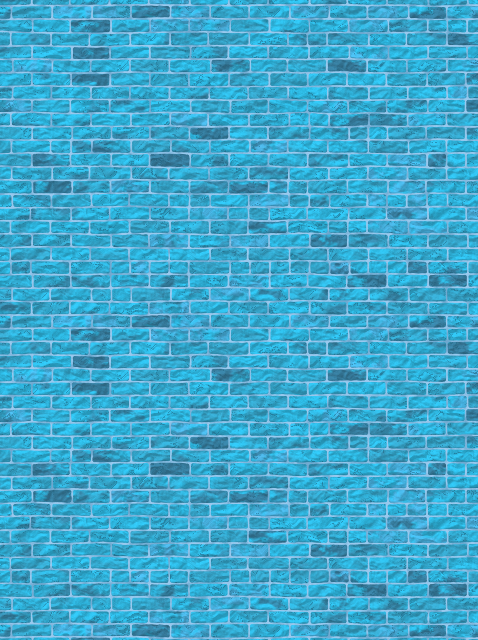
Write a WebGL 2 fragment shader that draws this texture.

```glsl
#version 300 es
precision highp float;
// Weathered blue brick wall in running bond. Lengths are measured in courses;
// each brick is a box distance with rough edges, tinted by hash and noise.
// Tints and joints recur every BLOCK courses, with one patched seam course.

uniform vec2 u_resolution;
out vec4 fragColor;

const float COURSES = 47.6;        // courses over the canvas height
const float COURSE_SHIFT = 0.19;   // height of the lowest bed joint
const float BRICK_LENGTH = 2.945;  // brick pitch in courses
const float BOND_SHIFT = 0.79;     // first head joint, in bricks
const float BLOCK = 23.0;          // courses before the wall recurs
const float SEAM = 4.0;            // index of the patched course
const float JOINT_HALF = 0.062;    // half the mortar width
const float ROUGHNESS = 0.075;     // raggedness of brick edges
const float JOINT_JITTER = 0.07;   // sideways drift of head joints
const float SPLIT_CHANCE = 0.05;   // bricks cut into two halves
const float DARK_CHANCE = 0.08;    // heavily burnt bricks

const vec3 BRIGHT = vec3(0.175, 0.705, 0.865);
const vec3 TEAL   = vec3(0.205, 0.625, 0.765);
const vec3 BURNT  = vec3(0.21, 0.46, 0.585);
const vec3 PALE   = vec3(0.31, 0.68, 0.87);
const vec3 MORTAR = vec3(0.60, 0.79, 0.935);
const vec3 GRIME  = vec3(0.43, 0.66, 0.81);
const vec3 SHADOW = vec3(0.12, 0.37, 0.48);

float hash(vec2 p) {
    vec3 a = fract(vec3(p.xyx) * vec3(0.1031, 0.1030, 0.0973));
    a += dot(a, a.yzx + 33.33);
    return fract((a.x + a.y) * a.z);
}

float noise(vec2 p) {
    vec2 i = floor(p), f = fract(p);
    f = f * f * (3.0 - 2.0 * f);
    return mix(mix(hash(i), hash(i + vec2(1, 0)), f.x),
               mix(hash(i + vec2(0, 1)), hash(i + vec2(1, 1)), f.x), f.y);
}

float fbm(vec2 p) {
    float sum = 0.0, gain = 0.53;
    for (int k = 0; k < 4; k++) {
        sum += gain * noise(p);
        p = p * 2.03 + 17.1;
        gain *= 0.5;
    }
    return sum;
}

// Position of head joint i in a course, in bricks
float headJoint(float i, float course) {
    return i + JOINT_JITTER * (hash(vec2(i + 61.0, course * 3.0 + 7.0)) - 0.5);
}

// Folded clay surface, creased along slanted lines
float clayHeight(vec2 p) {
    vec2 q = vec2(p.x * 1.3 + p.y * 0.9, p.y * 2.6 - p.x * 0.5);
    return fbm(q + 1.2 * noise(p * 1.7));
}

void main() {
    float pixel = COURSES / u_resolution.y;
    vec2 p = gl_FragCoord.xy * pixel - vec2(0.0, COURSE_SHIFT);
    p.y += 0.13 * (noise(p * vec2(0.4, 0.8) + 5.0) - 0.5);

    // Course and brick cell
    float row = floor(p.y);
    float course = mod(row - SEAM, BLOCK);
    float y = p.y - row;
    float x = p.x / BRICK_LENGTH - BOND_SHIFT + 0.5 * mod(course, 2.0);
    float i = floor(x);
    i += step(headJoint(i + 1.0, course), x) - step(x, headJoint(i, course));
    float left = headJoint(i, course), right = headJoint(i + 1.0, course);

    // Occasional half bricks, common in the seam course
    float chance = course < 0.5 ? 0.55 : SPLIT_CHANCE;
    float part = 0.0;
    if (hash(vec2(i + 19.0, course + 83.0)) < chance) {
        float middle = 0.5 * (left + right);
        part = step(middle, x);
        left = mix(left, middle, part);
        right = mix(middle, right, part);
    }
    vec2 id = vec2(i * 2.0 + part + 40.0, course + 11.0);

    // Rough brick outline: positive inside the brick
    vec2 grain = vec2(p.x, course + y) + 37.0 * hash(id + 3.0);
    float side = min(x - left, right - x) * BRICK_LENGTH;
    float bed = min(y, 1.0 - y);
    float inset = min(side, bed) - 0.08 * smoothstep(0.2, 0.0, max(side, bed));
    inset -= JOINT_HALF + ROUGHNESS * (fbm(grain * 3.0) - 0.5);
    float brick = smoothstep(-0.6 * pixel, 0.6 * pixel, inset);

    // Brick tint
    float blotch = fbm(grain * vec2(0.9, 1.7));
    float tone = 0.75 * hash(id) + 1.5 * (blotch - 0.5);
    vec3 color = mix(BRIGHT, TEAL, smoothstep(0.05, 0.85, tone));
    float kind = hash(id + 71.0);
    float burn = smoothstep(0.30, 0.55, blotch) * step(kind, DARK_CHANCE);
    burn += 0.65 * smoothstep(0.50, 0.72, blotch) * step(0.68, kind);
    color = mix(color, BURNT, min(burn, 0.9));
    float dusty = step(0.9, hash(id + 29.0));
    color = mix(color, PALE, 0.7 * dusty * smoothstep(0.35, 0.65, fbm(grain * 2.0 + 9.0)));

    // Lit folds, dark creases and shaded lower edge
    float h = clayHeight(grain);
    float relief = h - clayHeight(grain + vec2(-0.10, 0.16));
    color *= 1.0 + clamp(0.75 * relief, -0.16, 0.12);
    float crease = smoothstep(0.035, 0.0, abs(h - 0.5)) * smoothstep(0.45, 0.7, noise(grain * 1.1 + 23.0));
    float under = smoothstep(0.16, 0.0, inset) * smoothstep(0.35, 0.1, y) * noise(grain * 2.0 + 31.0);
    color = mix(color, SHADOW, min(0.55 * crease + 0.55 * under, 0.7));
    color *= 0.97 + 0.06 * noise(grain * 9.0);

    // Mortar with grime
    vec3 mortar = mix(MORTAR, GRIME, smoothstep(0.35, 0.8, fbm(p * 1.6 + 50.0)));
    fragColor = vec4(mix(mortar, color, brick), 1.0);
}
```
